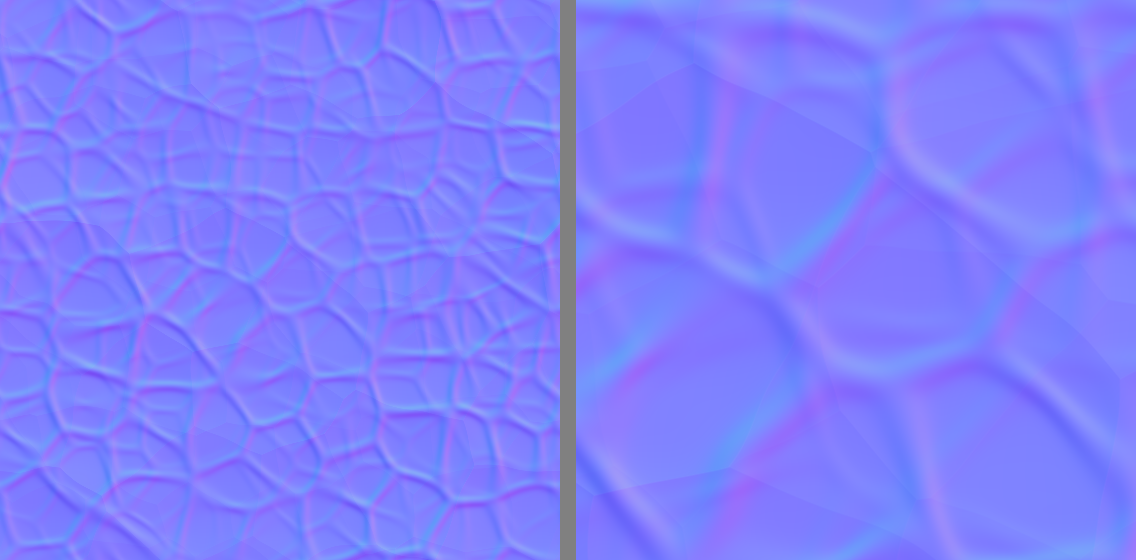
Left, the full canvas; right, a detail of the centre.
Give the GLSL for this texture map, as a Shadertoy shader.

```glsl
// Tileable tangent-space normal map of veined, creased leather.

const float STEP = 0.001;   // slope sampling distance, in canvas units

// Hash of a lattice cell that wraps after n cells.
vec2 hashCell(vec2 cell, float n, uint seed) {
    uvec2 q = uvec2(mod(cell, n)) + uvec2(seed * 57u, seed * 131u);
    uint h = q.x * 1597334673u ^ q.y * 3812015801u;
    h = (h ^ (h >> 15)) * 2246822519u;
    h = (h ^ (h >> 13)) * 3266489917u;
    h ^= h >> 16;
    return vec2(float(h & 65535u), float(h >> 16)) / 65535.0;
}

// Smooth wrapping noise, two independent channels in -1..1.
vec2 noise2(vec2 uv, float n, uint seed) {
    vec2 p = uv * n, c = floor(p), f = p - c;
    f = f * f * f * (f * (f * 6.0 - 15.0) + 10.0);
    vec2 low = mix(hashCell(c, n, seed), hashCell(c + vec2(1, 0), n, seed), f.x);
    vec2 high = mix(hashCell(c + vec2(0, 1), n, seed), hashCell(c + 1.0, n, seed), f.x);
    return mix(low, high, f.y) * 2.0 - 1.0;
}

// Rounded veins where neighbouring cells share a soft border.
float veins(vec2 uv, float n, float sharpness, uint seed) {
    vec2 p = uv * n, c = floor(p);
    float sum = 0.0, sumSq = 0.0;
    for (int y = -2; y <= 2; y++)
    for (int x = -2; x <= 2; x++) {
        vec2 cell = c + vec2(x, y);
        vec2 site = cell + 0.08 + 0.84 * hashCell(cell, n, seed);
        float w = exp(-sharpness * length(site - p));
        sum += w;
        sumSq += w * w;
    }
    float border = 1.0 - sumSq / (sum * sum);
    return border / (border + 0.3);
}

// Shallow bowls that meet in sharp creases.
float facets(vec2 uv, float n, uint seed) {
    vec2 p = uv * n, c = floor(p);
    float nearest = 8.0;
    for (int y = -1; y <= 1; y++)
    for (int x = -1; x <= 1; x++) {
        vec2 cell = c + vec2(x, y);
        vec2 d = cell + 0.05 + 0.9 * hashCell(cell, n, seed) - p;
        nearest = min(nearest, dot(d, d));
    }
    return nearest;
}

float height(vec2 uv) {
    vec2 bend = 0.012 * noise2(uv, 7.0, 1u) + 0.004 * noise2(uv, 17.0, 2u);
    vec2 strength = noise2(uv, 5.0, 3u);
    float h = 0.0038 * (1.0 + 0.4 * strength.x) * veins(uv + bend, 9.0, 19.0, 4u);
    h += 0.0015 * (1.0 + 0.7 * strength.y) * veins(uv - bend, 11.0, 17.0, 5u);
    h += 0.0080 * facets(uv + 1.3 * bend.yx, 5.0, 6u);
    h += 0.0028 * facets(uv - 1.2 * bend.yx, 8.0, 7u);
    h += 0.0005 * noise2(uv, 16.0, 8u).x;
    return h;
}

void mainImage(out vec4 fragColor, in vec2 fragCoord) {
    vec2 uv = fragCoord / iResolution.xy;

    // Slope of the relief by finite differences, a little gentler sideways.
    float h = height(uv);
    vec2 slope = vec2(height(uv + vec2(STEP, 0.0)), height(uv + vec2(0.0, STEP))) - h;
    slope *= vec2(0.85, 1.0) / STEP;

    // Encode the unit normal as a colour.
    vec3 normal = normalize(vec3(-slope, 1.0));
    fragColor = vec4(0.5 + 0.5 * normal, 1.0);
}
```
